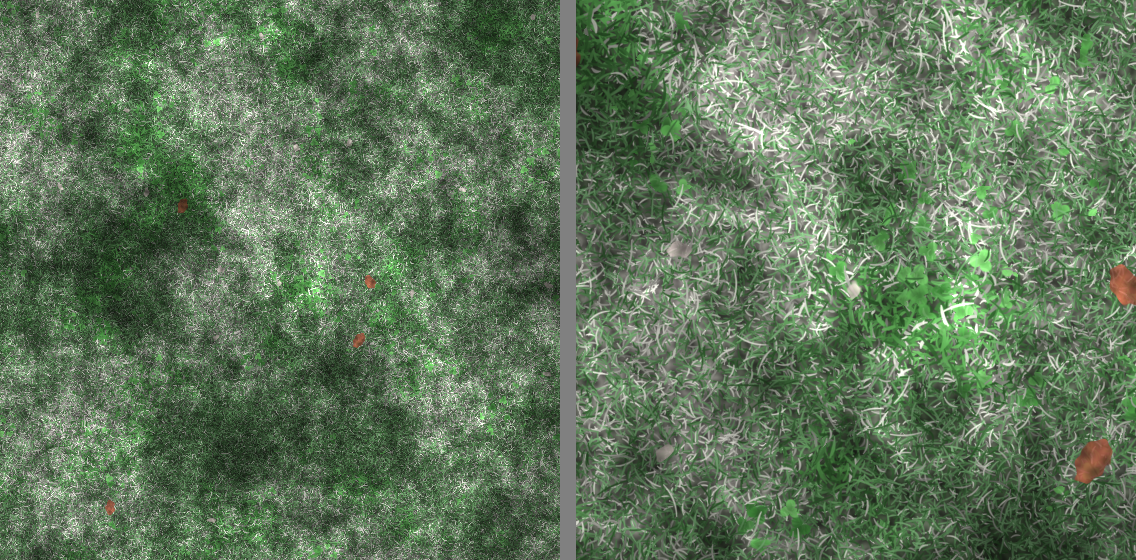
Left: the whole. Right: its middle third, enlarged.
This texture is drawn by a three.js fragment shader. Its source:

```glsl
#define BLADE_LAYERS 9
#define BLADE_CELLS 128.0
#define BLADE_WIDTH 0.00046
#define EDGE 0.0008
#define PATCH_SCALE 3.6
#define CLOVER_CELLS 64.0
#define LITTER_CELLS 7.0
#define SOIL_DARK vec3(0.20, 0.255, 0.18)
#define SOIL_DRY vec3(0.41, 0.395, 0.385)
#define GRASS_DARK vec3(0.14, 0.29, 0.13)
#define GRASS_LIGHT vec3(0.46, 0.64, 0.45)
#define STRAW vec3(0.63, 0.63, 0.60)

varying vec2 vUv;

vec3 hash3(vec2 p) {
  vec3 q = fract(vec3(p.xyx) * vec3(0.1031, 0.1030, 0.0973));
  q += dot(q, q.yxz + 33.33);
  return fract((q.xxy + q.yzz) * q.zyx);
}

mat2 rotation(float a) {
  return mat2(cos(a), sin(a), -sin(a), cos(a));
}

float cornerSlope(vec2 cell, vec2 offset) {
  float a = 6.2832 * hash3(cell).x;
  return dot(vec2(cos(a), sin(a)), offset);
}

float gradientNoise(vec2 p) {
  vec2 i = floor(p), f = fract(p);
  vec2 u = f * f * f * (f * (f * 6.0 - 15.0) + 10.0);
  vec2 e = vec2(1.0, 0.0);
  float low = mix(cornerSlope(i, f), cornerSlope(i + e, f - e), u.x);
  float high = mix(cornerSlope(i + e.yx, f - e.yx), cornerSlope(i + 1.0, f - 1.0), u.x);
  return mix(low, high, u.y);
}

float fbm(vec2 p) {
  float sum = 0.0, gain = 1.0;
  for (int i = 0; i < 5; i++) {
    p = rotation(0.6) * p * 2.1 + 17.3;
    sum += gain * gradientNoise(p * 0.48);
    gain *= 0.66;
  }
  return sum;
}

// One scattered layer of thin blades, green or dry
vec3 addBlades(vec3 color, vec2 uv, float layer, float dry, float lush) {
  float depth = layer / float(BLADE_LAYERS - 1);
  float cells = BLADE_CELLS * mix(1.2, 0.5, depth * depth * depth);
  vec2 p = rotation(layer * 1.7) * uv * cells + layer * 31.7;
  for (int y = -1; y <= 1; y++) {
    for (int x = -1; x <= 1; x++) {
      vec2 cell = floor(p) + vec2(x, y);
      vec3 place = hash3(cell + 7.1 * layer);
      vec3 look = hash3(cell + 57.0 + 3.3 * layer);
      vec2 d = rotation(6.2832 * place.z) * (p - cell - place.xy);
      float halfLength = 0.2 + 0.45 * look.x;
      float along = clamp(d.x / halfLength, -1.0, 1.0);
      float bend = (look.y - 0.5) * 0.25 * along * along;
      float dist = length(vec2(d.x - along * halfLength, d.y - bend)) / cells;
      float width = BLADE_WIDTH * (0.7 + 1.8 * lush * look.z) * (1.0 - 0.6 * along * along);
      float cover = 1.0 - smoothstep(width - 0.5 * EDGE, width + EDGE, dist);
      float tone = fract(look.z * 7.31 + look.x);
      vec3 light = mix(GRASS_LIGHT, vec3(0.37, 0.68, 0.33), lush);
      vec3 green = mix(GRASS_DARK, light, tone);
      vec3 straw = STRAW * (0.66 + 0.68 * tone);
      float isDry = step(look.y, mix(0.1, 0.5, dry) - 0.08 * lush);
      color = mix(color, mix(green, straw, isDry), cover * 0.9);
    }
  }
  return color;
}

// Small three-lobed leaves growing in clumps
vec3 addClover(vec3 color, vec2 uv, float clump) {
  vec2 p = uv * CLOVER_CELLS;
  for (int y = -1; y <= 1; y++) {
    for (int x = -1; x <= 1; x++) {
      vec2 cell = floor(p) + vec2(x, y);
      vec3 place = hash3(cell + 211.0);
      vec3 look = hash3(cell + 379.0);
      vec2 d = p - cell - place.xy;
      float lobes = abs(cos(1.5 * atan(d.y, d.x + 0.0001) + 6.2832 * look.x));
      float radius = (0.22 + 0.3 * look.y) * (0.45 + 0.55 * lobes);
      float soft = EDGE * CLOVER_CELLS;
      float cover = 1.0 - smoothstep(radius - soft, radius + soft, length(d));
      cover *= step(place.z, clump * 0.8);
      vec3 leaf = mix(vec3(0.20, 0.45, 0.18), vec3(0.43, 0.74, 0.38), look.z);
      leaf *= 0.8 + 0.3 * smoothstep(0.0, 0.4, length(d));
      color = mix(color, leaf, cover * 0.8);
    }
  }
  return color;
}

// Rare fallen leaves, mostly pale and a few rust red
vec3 addLitter(vec3 color, vec2 uv) {
  vec2 cell = floor(uv * LITTER_CELLS);
  vec3 place = hash3(cell + 503.0);
  vec3 look = hash3(cell + 617.0);
  vec2 d = (fract(uv * LITTER_CELLS) - 0.15 - 0.7 * place.xy) / LITTER_CELLS;
  d = rotation(6.2832 * look.x) * d;
  float red = step(0.8, look.y);
  float size = mix(0.006, 0.012, red) * (0.8 + 0.4 * look.z);
  float dist = length(d * vec2(1.0, 1.6)) + 0.005 * gradientNoise(uv * 150.0);
  float cover = (1.0 - smoothstep(size - EDGE, size + EDGE, dist)) * step(place.z, 0.45);
  vec3 leaf = mix(vec3(0.70, 0.65, 0.63), vec3(0.57, 0.29, 0.21), red);
  leaf *= 0.95 + 0.6 * gradientNoise(uv * 130.0);
  return mix(color, leaf, cover * 0.8);
}

void main() {
  // Tufts and broad patches; shaded ground stays greener than lit ground
  float tufts = gradientNoise(vUv * 22.0) + 0.8 * gradientNoise(vUv * 47.0 + 9.0);
  float shade = fbm(vUv * PATCH_SCALE * 0.85 + 51.9);
  float dry = fbm(vUv * PATCH_SCALE + 4.7) + 0.6 * shade + 0.3 * tufts;
  dry = smoothstep(-0.65, 0.85, dry);
  float lush = smoothstep(0.0, 0.65, fbm(vUv * PATCH_SCALE * 1.8 + 23.1)) * (1.0 - 0.5 * dry);
  float clump = smoothstep(0.15, 0.65, fbm(vUv * PATCH_SCALE * 2.0 + 83.4));

  // Grainy soil beneath the layers of growth
  float grain = gradientNoise(vUv * 210.0) + 0.6 * gradientNoise(vUv * 75.0);
  vec3 color = mix(SOIL_DARK, SOIL_DRY, dry) * (1.0 + 0.6 * grain);
  for (int i = 0; i < BLADE_LAYERS; i++) {
    color = addBlades(color, vUv, float(i), dry, lush);
    if (i == BLADE_LAYERS - 3) color = addClover(color, vUv, clump);
  }
  color = addLitter(color, vUv);

  // Uneven light, broad and between tufts
  color *= 1.0 + 0.5 * clamp(shade, -0.8, 0.5) + 0.12 * (dry - 0.5);
  color *= 1.0 + 0.36 * tufts;
  gl_FragColor = vec4(clamp(color, 0.0, 1.0), 1.0);
}
```
